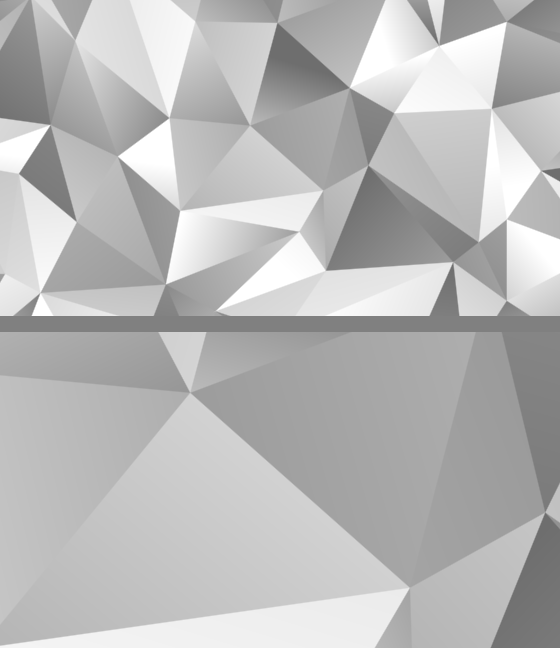
Top, the full canvas; bottom, a detail of the centre.
Reproduce this background procedurally as a WebGL 1 fragment shader.

```glsl
precision highp float;
// Low-poly background: an irregular mesh of softly shaded grey triangles.

uniform vec2 u_resolution;

float hash(vec2 p) {
  return fract(sin(dot(p, vec2(127.1, 311.7))) * 43758.55);
}

float cross2(vec2 a, vec2 b) {
  return a.x * b.y - a.y * b.x;
}

// Mesh vertex: a grid point moved by a random offset.
vec2 meshVertex(vec2 id) {
  vec2 jitter = vec2(hash(id + 3.7), hash(id + 19.3)) - 0.5;
  return id + 0.84 * jitter;
}

// Smoothed inside test for the edge from a to b.
float edgeCoverage(vec2 p, vec2 a, vec2 b, float pixel) {
  float dist = cross2(b - a, p - a) / max(length(b - a), 0.001);
  return clamp(dist / pixel + 0.5, 0.0, 1.0);
}

// Returns the facet's weighted grey level and its coverage.
vec2 facet(vec2 p, vec2 a, vec2 b, vec2 c, vec2 id, float part, float pixel) {
  float coverage = edgeCoverage(p, a, b, pixel)
                 * edgeCoverage(p, b, c, pixel)
                 * edgeCoverage(p, c, a, pixel);

  // Evenly spread tones that drift between neighbours, with a random shift.
  vec2 seed = id + 41.0 * part;
  float phase = dot(id, vec2(0.19, 0.31)) + 0.13 * part + 0.22 * hash(seed);
  float level = abs(2.0 * fract(phase) - 1.0);
  float tone = mix(0.49, 1.01, level);

  // Most facets are nearly flat; a few have a stronger sheen.
  float angle = 6.2832 * hash(seed + 7.1);
  float sheen = 0.05 + 0.32 * pow(hash(seed + 13.9), 3.0);
  vec2 center = (a + b + c) / 3.0;
  tone += sheen * dot(p - center, vec2(cos(angle), sin(angle)));

  return vec2(clamp(tone, 0.43, 1.0), 1.0) * coverage;
}

void main() {
  // Tilted grid space, about four cells per canvas height.
  vec2 uv = gl_FragCoord.xy / u_resolution.y;
  vec2 p = 3.9 * mat2(0.92, 0.39, -0.39, 0.92) * uv + vec2(5.3, 2.6);
  float pixel = 5.4 / u_resolution.y;
  vec2 sum = vec2(0.0);

  for (int y = -1; y <= 1; y++) {
    for (int x = -1; x <= 1; x++) {
      vec2 id = floor(p) + vec2(float(x), float(y));
      vec2 a = meshVertex(id);
      vec2 b = meshVertex(id + vec2(1.0, 0.0));
      vec2 c = meshVertex(id + vec2(1.0, 1.0));
      vec2 d = meshVertex(id + vec2(0.0, 1.0));

      // Split along a random diagonal that stays inside the quad.
      float splitAC = min(cross2(b - a, c - a), cross2(c - a, d - a));
      float splitBD = min(cross2(c - b, d - b), cross2(d - b, a - b));
      if (splitBD > splitAC * mix(0.4, 1.6, hash(id + 29.5))) {
        vec2 first = a;
        a = b;
        b = c;
        c = d;
        d = first;
      }

      sum += facet(p, a, b, c, id, 0.0, pixel);
      sum += facet(p, a, c, d, id, 1.0, pixel);
    }
  }

  gl_FragColor = vec4(vec3(sum.x / max(sum.y, 0.001)), 1.0);
}
```
